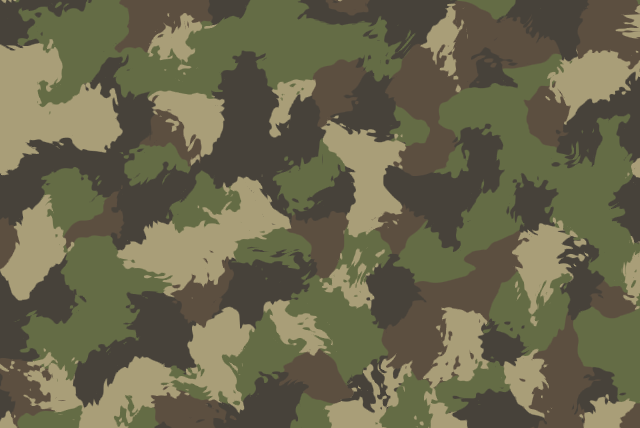
Reproduce this pattern procedurally as a Shadertoy shader.

```glsl
// Four-colour woodland camouflage: jittered cells each take one colour, and
// cells of equal colour melt into rounded patches. Layered, rotated sines
// bend the plane and add small knobs, which gives the ragged outlines.

const vec3 CHARCOAL = vec3(0.278, 0.260, 0.228);
const vec3 GREEN    = vec3(0.392, 0.424, 0.270);
const vec3 TAN      = vec3(0.664, 0.620, 0.470);
const vec3 BROWN    = vec3(0.362, 0.308, 0.252);

// Share of the cells per colour, as ranges of a value in 0..1
// (order: charcoal, green, tan, brown).
const vec4 RANGE_START = vec4(0.00, 0.345, 0.60, 0.85);
const vec4 RANGE_END   = vec4(0.345, 0.60, 0.85, 1.00);

const float CELL_SIZE    = 0.102;  // in canvas heights
const float JITTER       = 0.95;   // scatter of the cell centres
const float SIZE_SPREAD  = 0.35;   // difference between small and large cells
const float MELT         = 12.0;   // lower values fuse neighbours more softly
const float EDGE_WIDTH   = 1.1;    // edge blur, in pixels
const vec2  SEED_OFFSET  = vec2(3.7, 8.2);

const int   WARP_LAYERS  = 5;
const float WARP_FREQ    = 19.0;
const float WARP_AMOUNT  = 0.017;
const float WARP_GROWTH  = 1.75;
const float WARP_DECAY   = 0.57;
const float WARP_TURN    = 1.1;

const int   KNOB_LAYERS  = 3;
const float KNOB_FREQ    = 75.0;   // in radians per canvas height
const float KNOB_AMOUNT  = 0.17;   // strength of the coarsest knobs
const float KNOB_GROWTH  = 1.8;
const float KNOB_DECAY   = 0.72;
const vec4  KNOB_PHASE   = vec4(0.0, 1.9, 3.7, 5.2);

mat2 rotation(float a) {
    return mat2(cos(a), sin(a), -sin(a), cos(a));
}

vec3 hash3(vec2 p) {
    vec3 q = fract(p.xyx * vec3(0.1031, 0.1030, 0.0973));
    q += dot(q, q.yxz + 33.33);
    return fract((q.xxy + q.yzz) * q.zyx);
}

// Bends the plane with ever finer sine waves, each turned against the last.
vec2 warp(vec2 p) {
    float freq = WARP_FREQ, amount = WARP_AMOUNT;
    for (int i = 0; i < WARP_LAYERS; i++) {
        mat2 turn = rotation(WARP_TURN * float(i + 1));
        vec2 q = turn * p * freq;
        p += amount * sin(q.yx + 1.7 * float(i)) * turn;
        freq *= WARP_GROWTH;
        amount *= WARP_DECAY;
    }
    return p;
}

// Small bumps that push each colour's outline in and out on its own.
vec4 knobs(vec2 p) {
    vec4 sum = vec4(0.0);
    float freq = KNOB_FREQ, amount = KNOB_AMOUNT;
    for (int i = 0; i < KNOB_LAYERS; i++) {
        vec2 q = rotation(0.6 + 1.3 * float(i)) * p * freq;
        q += 1.2 * sin(0.47 * q.yx + float(i));
        sum += amount * sin(q.x + KNOB_PHASE) * sin(q.y + 1.6 * KNOB_PHASE.wxzy);
        freq *= KNOB_GROWTH;
        amount *= KNOB_DECAY;
    }
    return sum;
}

// Value in 0..1 per cell, spread evenly inside each block of 2 x 2 cells
// so that the colour shares stay steady across the canvas.
float colourValue(vec2 cell) {
    vec3 h = hash3(floor(cell * 0.5) + 71.0);
    vec2 corner = mod(cell, 2.0);
    if (h.y > 0.5) corner = corner.yx;
    float order = 2.0 * corner.x + corner.y;
    if (h.z > 0.5) order = mod(corner.x + 3.0 * corner.y, 4.0);
    float wobble = 0.2 * (hash3(cell + 19.0).x - 0.5);
    return fract(h.x + 0.25 * order + wobble);
}

// Distance-like field of each colour; the lowest one owns the point.
vec4 colourFields(vec2 p) {
    vec2 home = floor(p);
    vec4 mass = vec4(1e-20);
    for (int y = -2; y <= 2; y++) {
        for (int x = -2; x <= 2; x++) {
            vec2 cell = home + vec2(x, y);
            vec3 h = hash3(cell);
            vec2 d = cell + 0.5 + JITTER * (h.xy - 0.5) - p;
            vec4 value = vec4(colourValue(cell));
            vec4 pick = vec4(greaterThanEqual(value, RANGE_START))
                      * vec4(lessThan(value, RANGE_END));
            mass += pick * exp(-MELT * (dot(d, d) - SIZE_SPREAD * h.z));
        }
    }
    return -log(mass) / MELT;
}

void mainImage(out vec4 fragColor, in vec2 fragCoord) {
    vec2 p = warp(fragCoord / iResolution.y + SEED_OFFSET);
    vec4 f = colourFields(p / CELL_SIZE) + knobs(p);

    // Lead of each colour over its best rival, scaled to an even edge width
    vec4 rival = vec4(min(f.y, min(f.z, f.w)), min(f.x, min(f.z, f.w)),
                      min(f.x, min(f.y, f.w)), min(f.x, min(f.y, f.z)));
    vec4 lead = rival - f;
    vec4 slope = max(fwidth(lead), vec4(1e-4));
    vec4 cover = clamp(0.5 + lead / (EDGE_WIDTH * slope), 0.0, 1.0);
    cover /= max(dot(cover, vec4(1.0)), 1e-3);

    fragColor = vec4(mat4x3(CHARCOAL, GREEN, TAN, BROWN) * cover, 1.0);
}
```
